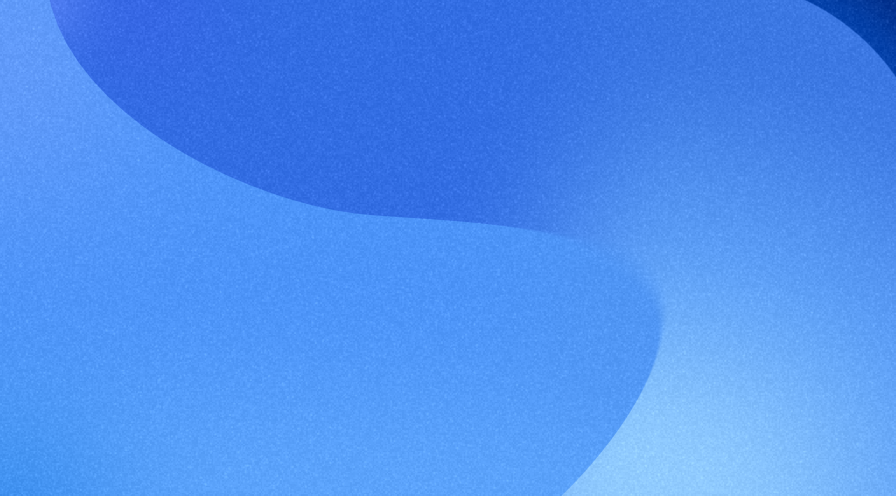
This background is drawn by a WebGL 1 fragment shader. Its source:

```glsl
precision highp float;
// Overlapping sheets of soft blue light with a curved fold, a dark corner and fine grain.

uniform vec2 u_resolution;

const float ASPECT = 1.803;
const int STEPS = 20;

vec2 hash2(vec2 p) {
  vec3 q = fract(p.xyx * vec3(0.1031, 0.103, 0.0973));
  q += dot(q, q.yzx + 33.33);
  return fract((q.xx + q.yz) * q.zy);
}

// Soft round falloff: 1 at the centre, fading with the radius.
float glow(vec2 p, vec2 center, float radius) {
  vec2 q = (p - center) / radius;
  return exp(-dot(q, q));
}

vec2 bezier(vec2 a, vec2 b, vec2 c, vec2 d, float t) {
  float s = 1.0 - t;
  return s * s * (s * a + 3.0 * t * b) + t * t * (3.0 * s * c + t * d);
}

float segmentDistance(vec2 p, vec2 a, vec2 b) {
  vec2 ab = b - a;
  return length(p - a - ab * clamp(dot(p - a, ab) / dot(ab, ab), 0.0, 1.0));
}

// Distance to a descending curve; side becomes 1 where p lies left of it.
float curveDistance(vec2 p, vec2 a, vec2 b, vec2 c, vec2 d, inout float side) {
  float dist = 10.0;
  vec2 start = a;
  for (int i = 1; i <= STEPS; i++) {
    vec2 end = bezier(a, b, c, d, float(i) / float(STEPS));
    dist = min(dist, segmentDistance(p, start, end));
    if (p.y < start.y && p.y >= end.y) {
      float crossing = mix(start.x, end.x, (start.y - p.y) / (start.y - end.y));
      side = p.x < crossing ? 1.0 : -1.0;
    }
    start = end;
  }
  return dist;
}

// Signed distance to the fold, positive inside the front sheet.
float foldDistance(vec2 p) {
  vec2 shoulder = vec2(0.751, 0.566);
  vec2 bulge = vec2(1.333, 0.354);
  float side = -1.0;
  float d = curveDistance(p, vec2(0.092, 1.07), vec2(0.088, 0.785), vec2(0.505, 0.582), shoulder, side);
  d = min(d, curveDistance(p, shoulder, vec2(0.986, 0.549), vec2(1.333, 0.542), bulge, side));
  d = min(d, curveDistance(p, bulge, vec2(1.333, 0.237), vec2(1.221, 0.073), vec2(1.068, -0.056), side));
  return d * side;
}

vec3 backSheet(vec2 p) {
  float reach = length((p - vec2(1.27, -0.05)) * vec2(0.8, 1.0));
  vec3 color = mix(vec3(0.235, 0.47, 0.89), vec3(0.37, 0.63, 0.97), smoothstep(1.0, 0.45, reach));
  color = mix(color, vec3(0.565, 0.795, 1.0), smoothstep(0.6, 0.1, reach));
  float shade = smoothstep(1.4, 0.85, p.x + 0.25 * (0.6 - p.y));
  color = mix(color, vec3(0.2, 0.43, 0.89), shade);
  color = mix(color, vec3(0.22, 0.395, 0.90), 0.7 * glow(p, vec2(0.28, 1.0), 0.2));
  return mix(color, vec3(0.34, 0.51, 0.96), 0.8 * glow(p, vec2(0.08, 1.0), 0.1));
}

vec3 frontSheet(vec2 p) {
  vec3 color = mix(vec3(0.36, 0.64, 0.985), vec3(0.30, 0.58, 0.975), smoothstep(0.0, 0.45, p.y));
  color = mix(color, vec3(0.395, 0.61, 0.98), 0.85 * glow(p, vec2(0.0, 0.9), 0.36));
  color = mix(color, vec3(0.22, 0.55, 0.93), 0.8 * glow(p, vec2(0.0, -0.05), 0.25));
  return mix(color, vec3(0.32, 0.59, 0.95), 0.7 * glow(p, vec2(1.3, 0.36), 0.25));
}

// Cellular noise: sparse scattered specks of varied strength.
float specks(vec2 p) {
  vec2 cell = floor(p);
  float sum = 0.0;
  for (int y = -1; y <= 1; y++) {
    for (int x = -1; x <= 1; x++) {
      vec2 id = cell + vec2(float(x), float(y));
      float strength = hash2(id + 57.0).x;
      sum += pow(strength, 3.0) * glow(p, id + hash2(id), 0.36);
    }
  }
  return sum;
}

void main() {
  vec2 p = gl_FragCoord.xy / u_resolution * vec2(ASPECT, 1.0);
  float pixel = 1.0 / u_resolution.y;

  // Dark corner behind the rounded shoulder of the back sheet.
  float corner = length(max(p - vec2(1.423, 0.582), 0.0)) - 0.462;
  vec3 navy = mix(vec3(0.02, 0.26, 0.67), vec3(0.01, 0.19, 0.55), smoothstep(0.0, 0.11, corner));
  vec3 color = mix(backSheet(p), navy, smoothstep(-pixel, pixel, corner));

  // Front sheet, whose edge blurs where the fold turns.
  float blur = 0.7 * pixel + 0.04 * glow(p, vec2(1.27, 0.47), 0.12);
  color = mix(color, frontSheet(p), smoothstep(-blur, blur, foldDistance(p)));

  // Grain.
  float fine = hash2(floor(p * 284.0)).x - 0.5;
  color += 0.055 * (specks(p * 165.0) - 0.1) + 0.042 * fine;
  gl_FragColor = vec4(clamp(color, 0.0, 1.0), 1.0);
}
```
